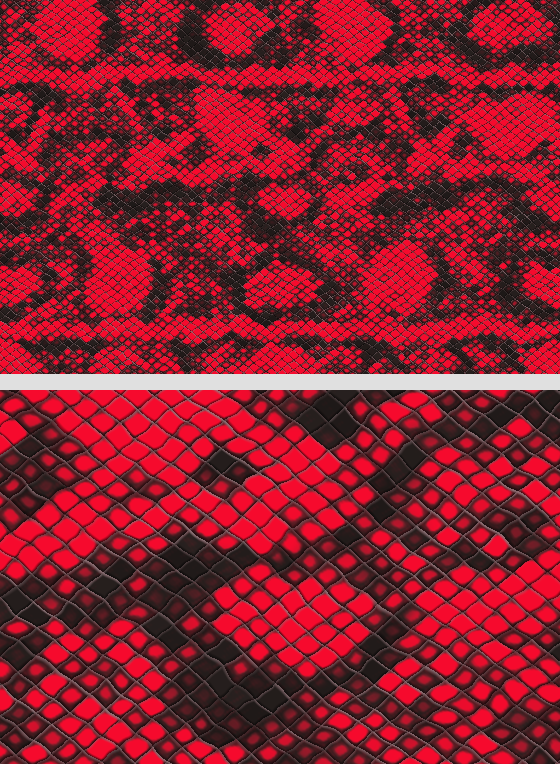
Top, the full canvas; bottom, a detail of the centre.
Reproduce this texture procedurally as a Shadertoy shader.

```glsl
// Red and black snakeskin leather: small embossed scales carrying a repeating blotch pattern.

const vec3 RED      = vec3(0.965, 0.04, 0.175);
const vec3 DEEP_RED = vec3(0.50, 0.13, 0.17);
const vec3 WINE     = vec3(0.33, 0.10, 0.125);
const vec3 BLACK    = vec3(0.135, 0.11, 0.105);
const vec3 GLINT    = vec3(0.58, 0.47, 0.49);

const vec2  SCALE_SIZE   = vec2(0.031, 0.024); // one diamond, in canvas heights
const float PATTERN_ZOOM = 5.12;               // pattern units per canvas height
const vec2  RING_ORIGIN  = vec2(3.2, 0.35);
const float COLUMN_STEP  = 3.8;
const vec2  ROW_STEP     = vec2(0.65, 3.52);   // each row slips sideways
const float DARK = -0.02, SPECKLED = 0.42, BRIGHT = 0.84;
const float SCALE_VARIATION = 0.55;

float hash(vec2 p) {
    return fract(sin(dot(p, vec2(127.1, 311.7))) * 43758.55);
}

// Layered sines, roughly -1 to 1
float waves(vec2 p) {
    return 0.5 * sin(p.x + 1.7 * sin(p.y * 0.8))
         + 0.3 * sin(2.3 * p.y - 1.1 * p.x + 2.0)
         + 0.2 * sin(3.7 * p.x + 2.9 * p.y + 0.6);
}

// Offset to the nearest copy in the sheared lattice
vec2 nearest(vec2 d) {
    d -= ROW_STEP * round(d.y / ROW_STEP.y);
    d.x -= COLUMN_STEP * round(d.x / COLUMN_STEP);
    return d;
}

float ellipse(vec2 p, vec2 centre, vec2 radius) {
    return (length(nearest(p - centre) / radius) - 1.0) * min(radius.x, radius.y);
}

float strand(vec2 p, vec2 a, vec2 b, float halfWidth) {
    vec2 d = nearest(p - 0.5 * (a + b)), h = 0.5 * (b - a);
    return length(d - h * clamp(dot(d, h) / dot(h, h), -1.0, 1.0)) - halfWidth;
}

void paint(inout float tone, float dist, float value) {
    tone = mix(tone, value, smoothstep(0.09, -0.07, dist));
}

// Pigment of the skin: low is black, high is bright red; y runs downward
float pigment(vec2 p) {
    vec2 still = p;
    p += 0.10 * vec2(waves(p * 2.1), waves(p.yx * 2.4 + 4.0));
    p += 0.05 * vec2(waves(p * 8.0 + 1.0), waves(p.yx * 9.0));
    float tone = SPECKLED + 0.2 * waves(p * 4.0 + 7.0);

    // Long bands with a black border beneath
    paint(tone, strand(p, vec2(-1.4, 0.86), vec2(1.25, 0.86), 0.06), DARK);
    paint(tone, abs(nearest(p - vec2(0.0, 0.67)).y) - 0.10, BRIGHT);

    // Trapezoid hanging from the border
    paint(tone, strand(p, vec2(-1.45, 0.9), vec2(-1.1, 1.48), 0.07), DARK);
    paint(tone, strand(p, vec2(1.25, 0.9), vec2(1.0, 1.5), 0.07), DARK);
    paint(tone, strand(p, vec2(-1.1, 1.45), vec2(-0.5, 1.65), 0.10), DARK);
    paint(tone, strand(p, vec2(0.4, 1.7), vec2(1.0, 1.45), 0.09), DARK);
    paint(tone, ellipse(p, vec2(0.0, 1.35), vec2(0.48, 0.46)), BRIGHT);

    // Small cell between trapezoids
    paint(tone, ellipse(p, vec2(-2.05, 1.8), vec2(0.62, 0.34)), DARK);
    paint(tone, ellipse(p, vec2(-2.05, 1.83), vec2(0.48, 0.24)), 0.5);

    // Black smudge and lower ring
    paint(tone, ellipse(p, vec2(-1.42, 2.36), vec2(0.5, 0.17)), DARK);
    paint(tone, strand(p, vec2(-1.0, 2.16), vec2(-0.1, 2.3), 0.06), DARK);
    paint(tone, ellipse(p, vec2(0.62, 2.45), vec2(0.64, 0.36)), DARK);
    paint(tone, ellipse(p, vec2(0.68, 2.4), vec2(0.44, 0.21)), 0.68);

    // Crossing red strands and rounded lobes
    paint(tone, strand(p, vec2(-1.55, 1.05), vec2(-1.3, 1.75), 0.06), 0.75);
    paint(tone, strand(p, vec2(1.35, 1.1), vec2(1.1, 1.65), 0.06), 0.75);
    paint(tone, strand(p, vec2(-0.7, 1.53), vec2(-1.35, 1.85), 0.09), BRIGHT);
    paint(tone, strand(p, vec2(0.45, 1.52), vec2(0.95, 1.88), 0.09), BRIGHT);
    paint(tone, strand(p, vec2(-0.95, 2.0), vec2(0.6, 2.02), 0.07), BRIGHT);
    paint(tone, strand(p, vec2(1.35, 2.5), vec2(2.0, 2.15), 0.10), 0.75);

    // Large ring and the bright blotch beside it
    paint(tone, ellipse(p, vec2(-0.05, 0.02), vec2(0.76, 0.48)), DARK);
    paint(tone, ellipse(p, vec2(0.02, 0.0), vec2(0.52, 0.31)), 0.7);
    paint(tone, ellipse(p, vec2(1.71, 0.02), vec2(0.51, 0.54)), DARK);
    paint(tone, ellipse(p, vec2(1.6, -0.02), vec2(0.44, 0.5)), BRIGHT);

    // Breaks the blotches into flecks
    return tone + 0.13 * waves(still * 7.0 + 3.0);
}

void mainImage(out vec4 fragColor, in vec2 fragCoord) {
    vec2 uv = fragCoord / iResolution.y;
    vec2 skin = uv + 0.006 * vec2(waves(uv * 9.0), waves(uv.yx * 11.0 + 3.0));
    skin += 0.0022 * vec2(waves(uv * 75.0), waves(uv.yx * 85.0));

    // Diamond lattice: x points up-right, y points down-right
    vec2 q = skin / SCALE_SIZE;
    vec2 lattice = vec2(q.x + q.y, q.x - q.y);
    vec2 id = floor(lattice), local = fract(lattice) - 0.5;
    vec2 mid = id + 0.5;
    vec2 centre = 0.5 * SCALE_SIZE * vec2(mid.x + mid.y, mid.x - mid.y);
    float pixel = length(1.0 / SCALE_SIZE) / iResolution.y;

    // Each scale takes its pigment mostly from its centre
    vec2 site = mix(centre, skin, 0.35);
    float tone = pigment(vec2(site.x, 1.0 - site.y) * PATTERN_ZOOM - RING_ORIGIN);
    tone += SCALE_VARIATION * (hash(id) - 0.5);
    float mottle = waves(uv * 420.0 + 6.0 * hash(id + 5.0));

    // Rounded red spot that fades toward its rim, inside a black scale
    vec2 a = abs(local);
    float radius = pow(dot(a * a, a), 1.0 / 3.0) + 0.03 * mottle;
    float spot = mix(0.22, 0.58, smoothstep(0.1, 0.9, tone));
    float soft = max(0.09, 0.6 * pixel);
    float red = smoothstep(spot + soft, spot - soft, radius) * smoothstep(-0.02, 0.3, tone);
    float core = smoothstep(spot + 0.04, spot - 0.15, radius) * smoothstep(0.02, 0.5, tone);
    vec3 base = mix(BLACK, WINE, smoothstep(-0.05, 0.6, tone + 0.15 * mottle));
    base *= 0.85 + 0.3 * hash(id + 9.0);
    vec3 color = mix(base, mix(DEEP_RED, RED, core), red);

    // Grooves on the lower edges, broken glints on the upper ones
    float rim = max(0.15, pixel);
    vec2 lower = smoothstep(vec2(rim), vec2(0.0), vec2(local.x + 0.5, 0.5 - local.y));
    vec2 upper = smoothstep(vec2(rim), vec2(0.0), vec2(0.5 - local.x, local.y + 0.5));
    color *= 1.0 - 0.5 * max(lower.x, lower.y);
    float shine = 0.6 + 0.3 * waves(uv * 23.0) + 0.5 * (hash(id + 31.0) - 0.5);
    color = mix(color, GLINT, clamp(max(upper.x, 0.65 * upper.y) * shine, 0.0, 0.85));

    fragColor = vec4(color, 1.0);
}
```
